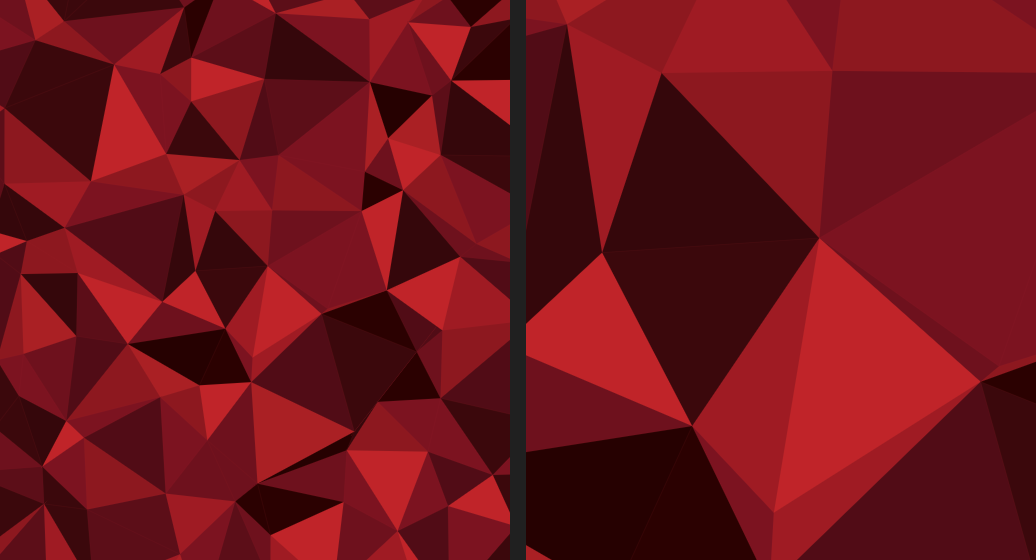
Left, the full canvas; right, a detail of the centre.
Reproduce this background procedurally as a Shadertoy shader.

```glsl
// Integer hash, two values in 0..1
vec2 hash2(vec2 cell) {
    uvec2 v = uvec2(ivec2(cell) + 64) * 1664525u + 1013904223u;
    v.x += v.y * 1664525u;
    v.y += v.x * 1664525u;
    v ^= v >> 16u;
    v.x += v.y * 1664525u;
    v.y += v.x * 1664525u;
    v ^= v >> 16u;
    return vec2(v & 0xffffu) / 65536.0;
}

float cross2(vec2 a, vec2 b) { return a.x * b.y - a.y * b.x; }

// Mesh vertex: one jittered point per grid cell
vec2 vertex(vec2 cell) { return cell + 0.03 + 0.94 * hash2(cell); }

// Signed distance to the line a-b, positive on its left
float edgeDistance(vec2 p, vec2 a, vec2 b) {
    return cross2(b - a, p - a) / length(b - a);
}

// Inner distance of a counter-clockwise triangle
float triangle(vec2 p, vec2 a, vec2 b, vec2 c) {
    return min(edgeDistance(p, a, b), min(edgeDistance(p, b, c), edgeDistance(p, c, a)));
}

// True if the diagonal a-c lies inside the quad a, b, c, d
bool splits(vec2 a, vec2 b, vec2 c, vec2 d) {
    return cross2(c - a, b - a) < 0.0 && cross2(c - a, d - a) > 0.0;
}

// Facet colour, weighted over six reds in two shades each
vec3 facetColor(vec2 cell, float side) {
    vec2 h = hash2(cell * 2.0 + vec2(side, 31.0));
    float rank = fract(dot(cell, vec2(0.236, 0.57)) + 0.382 * side + 0.55 * h.x);
    vec3 tone = rank < 0.07 ? vec3(0.16, 0.005, 0.005)
              : rank < 0.22 ? vec3(0.22, 0.03, 0.045)
              : rank < 0.38 ? vec3(0.34, 0.05, 0.09)
              : rank < 0.65 ? vec3(0.46, 0.07, 0.12)
              : rank < 0.82 ? vec3(0.59, 0.10, 0.13)
                            : vec3(0.71, 0.135, 0.15);
    return tone * (h.y < 0.5 ? 0.94 : 1.06);
}

void mainImage(out vec4 fragColor, in vec2 fragCoord) {
    float pixel = 9.0 / iResolution.y;
    vec2 p = fragCoord * pixel;
    vec3 sum = vec3(0.0);
    float weight = 0.0, seam = 1.0;

    // Every quad that can reach this point, cut into two triangles
    for (int j = -1; j <= 0; j++)
    for (int i = -1; i <= 0; i++) {
        vec2 cell = floor(p) + vec2(i, j);
        vec2 a = vertex(cell);
        vec2 b = vertex(cell + vec2(1, 0));
        vec2 c = vertex(cell + vec2(1, 1));
        vec2 d = vertex(cell + vec2(0, 1));

        // Take the shorter diagonal that stays inside
        bool alongAC = splits(a, b, c, d)
            && (!splits(b, c, d, a) || distance(a, c) < distance(b, d));
        vec2 inner = alongAC
            ? vec2(triangle(p, a, b, c), triangle(p, a, c, d))
            : vec2(triangle(p, a, b, d), triangle(p, b, c, d));

        vec2 cover = clamp(inner / pixel + 0.5, 0.0, 1.0);
        sum += cover.x * facetColor(cell, 0.0) + cover.y * facetColor(cell, 1.0);
        weight += cover.x + cover.y;
        seam = min(seam, min(abs(inner.x), abs(inner.y)));
    }

    // Faint hairline where facets meet
    vec3 color = sum / max(weight, 0.001);
    float hairline = 1.0 - smoothstep(0.0, pixel, seam);
    color = mix(color, vec3(0.6, 0.12, 0.14), 0.1 * hairline);
    fragColor = vec4(color, 1.0);
}
```
